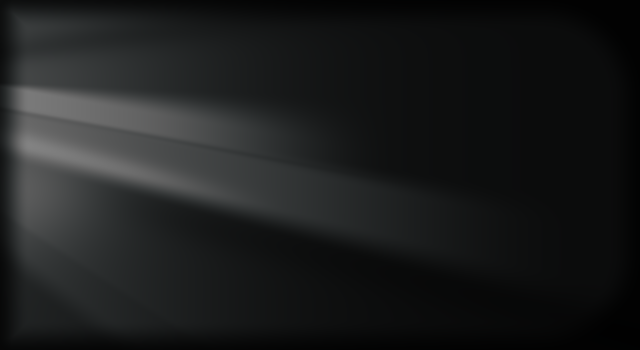
Write a WebGL 1 fragment shader that draws this background.

```glsl
precision mediump float;
uniform vec2 u_resolution;

// Each ray line: height at the left edge, slope across the width
#define UPPER_EDGE vec2(0.758, -0.20)
#define CREASE vec2(0.690, -0.34)
#define RIDGE vec2(0.606, -0.47)
#define LOWER_EDGE vec2(0.570, -0.465)
#define TOP_FOLD vec2(0.848, 0.24)
#define CORNER_EDGE vec2(0.290, -1.43)
#define FAINT_EDGE vec2(0.396, -1.20)
#define AMBIENT 0.24
#define BLACK_LEVEL 0.043
#define VIGNETTE_WIDTH 0.085

// Signed height above a ray line
float above(vec2 uv, vec2 ray) {
  return uv.y - ray.x - ray.y * uv.x;
}

float softStep(float d, float softness) {
  return smoothstep(-softness, softness, d);
}

float bell(float d, float width) {
  return exp(-d * d / (width * width));
}

// Distance inside a frame whose right corners are more rounded
float frameDepth(vec2 uv, float aspect) {
  vec2 halfSize = vec2(0.5 * aspect, 0.5);
  vec2 p = (uv - 0.5) * vec2(aspect, 1.0);
  float radius = mix(0.04, 0.28, smoothstep(0.4, 0.7, uv.x));
  vec2 q = abs(p) - halfSize + radius;
  return radius - length(max(q, 0.0)) - min(max(q.x, q.y), 0.0);
}

void main() {
  vec2 uv = gl_FragCoord.xy / u_resolution;
  float x = uv.x;

  // Light fading away from the left
  float light = BLACK_LEVEL + AMBIENT * exp(-pow(x / 0.33, 1.5));

  // Upper fold and its shadow
  float fold = above(uv, TOP_FOLD);
  light *= 1.0 - 0.22 * bell(fold, 0.035 + 0.06 * x);
  light *= 1.0 - 0.12 * softStep(fold, 0.05);

  // Shade beneath the beams
  float lower = above(uv, LOWER_EDGE);
  float lowerMask = softStep(lower, 0.026 + 0.035 * x);
  light *= mix(0.78, 1.0, lowerMask);
  light *= 1.0 - 0.2 * bell(lower + 0.07, 0.06) * smoothstep(0.1, 0.35, x);

  // Glow and diagonal shadows at the lower left
  vec2 glowOffset = (uv - vec2(0.02, 0.46)) / vec2(0.13, 0.17);
  light += 0.15 * exp(-dot(glowOffset, glowOffset)) * (1.0 - lowerMask);
  light *= mix(0.68, 1.0, softStep(above(uv, CORNER_EDGE), 0.05));
  light *= mix(0.91, 1.0, softStep(above(uv, FAINT_EDGE), 0.015));

  // Wide beam, with a brighter strip above the crease
  float upperMask = softStep(above(uv, UPPER_EDGE), 0.008 + 0.13 * x);
  float crease = above(uv, CREASE);
  float creaseMask = softStep(crease, 0.007 + 0.05 * x);
  float body = 0.13 * (1.0 - smoothstep(0.32, 0.92, x));
  float strip = 0.205 * (1.0 - smoothstep(0.2, 0.62, x));
  light += mix(body, strip, creaseMask) * lowerMask * (1.0 - upperMask);
  light *= 1.0 - 0.13 * bell(crease, 0.008) * (1.0 - smoothstep(0.3, 0.75, x));

  // Bright ridge along the lower beam
  float ridgeFade = 1.0 - smoothstep(0.18, 0.46, x);
  light += 0.11 * bell(above(uv, RIDGE), 0.035) * ridgeFade;

  // Dark frame and cool shadow tint
  float depth = frameDepth(uv, u_resolution.x / u_resolution.y);
  light *= mix(0.2, 1.0, smoothstep(-0.01, VIGNETTE_WIDTH, depth));
  vec3 tint = mix(vec3(0.94, 1.01, 1.02), vec3(1.0), smoothstep(0.1, 0.42, light));
  gl_FragColor = vec4(light * tint, 1.0);
}
```
